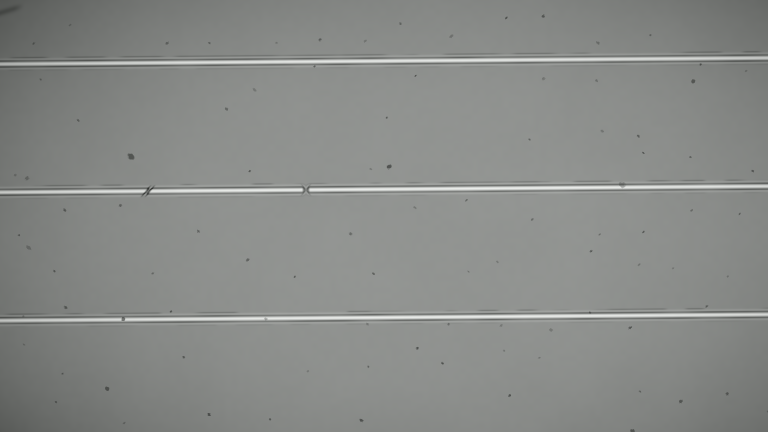
Reproduce this texture procedurally as a WebGL 1 fragment shader.

```glsl
precision highp float;
// Three bright, nearly level channels on a grey, vignetted micrograph.
// Each channel is a profile of ridges over a distance field; two breaks with
// rounded tips interrupt the middle one, and hashed grid cells scatter specks.
uniform vec2 u_resolution;

float hash(vec2 p) {
  vec3 q = fract(p.xyx * vec3(0.1031, 0.1030, 0.0973));
  q += dot(q, q.yzx + 33.33);
  return fract((q.x + q.y) * q.z);
}

float noise(vec2 p) {
  vec2 i = floor(p), f = fract(p);
  f = f * f * (3.0 - 2.0 * f);
  return mix(mix(hash(i), hash(i + vec2(1.0, 0.0)), f.x),
             mix(hash(i + vec2(0.0, 1.0)), hash(i + 1.0), f.x), f.y);
}

// Gaussian ridge, widened and weakened when thinner than a pixel
float ridge(float d, float width, float px) {
  float w = sqrt(width * width + 0.16 * px * px);
  return width / w * exp(-0.5 * d * d / (w * w));
}

// Irregular specks, one at most per grid cell
float specks(vec2 p, float cell, float chance, float small, float large, float px) {
  vec2 id = floor(p / cell) + 17.0;
  float radius = mix(small, large, pow(hash(id + 5.3), 2.0));
  vec2 center = 0.12 + 0.76 * vec2(hash(id + 11.7), hash(id + 29.1));
  vec2 q = (fract(p / cell) - center) * cell;
  q.x += (hash(id + 41.9) - 0.5) * q.y;
  float rough = 0.65 + 0.7 * noise(q / radius * 1.3 + id * 7.0);
  float body = 1.0 - smoothstep(-0.6 * px, 0.6 * px + 0.001, length(q) - radius * rough);
  return body * step(hash(id + 53.3), chance) * mix(0.4, 1.0, hash(id + 67.7));
}

void main() {
  float px = 1.0 / u_resolution.y;
  vec2 p = gl_FragCoord.xy * px;
  vec2 uv = gl_FragCoord.xy / u_resolution;

  // Field, flat in the middle, with vignette and faint mottling
  float vignette = pow(length((uv - vec2(0.55, 0.48)) * vec2(1.0, 0.85)), 3.2);
  float light = 0.577 - 0.76 * vignette;
  light += 0.008 * (noise(p * 9.0) - 0.5) + 0.006 * (noise(p * 70.0) - 0.5);

  // Repeated channels, rising slightly to the right
  float rise = p.y - 0.2579 - 0.0080 * p.x;
  float row = floor(rise / 0.2969 + 0.5);
  float v = rise - row * 0.2969;
  float d = abs(v);
  float marks = 0.0;

  // Breaks in the middle channel: the first slashed, the second crossed
  if (row == 1.0) {
    for (int i = 0; i < 2; i++) {
      float k = float(i);
      float x = p.x - 0.3426 - 0.3657 * k - 0.8 * (1.0 - k) * v;
      float inset = max(mix(0.008, 0.011, k) - abs(x), 0.0);
      d = max(d, length(vec2(inset, v)));
      float slash = ridge(abs(x) - 0.0045, 0.0016, px);
      float cross = ridge(abs(x) - 0.8 * abs(v), 0.0014, px);
      marks += mix(0.26 * slash, 0.15 * cross, k) * (1.0 - smoothstep(0.008, 0.016, abs(v)));
    }
  }

  // Channel profile: core, dark walls, pale fringes, broken outer lines
  float above = step(0.0, v);
  float wear = noise(vec2(p.x * 14.0, row * 9.0 + above * 4.0));
  float dashes = smoothstep(0.25, 0.7, noise(vec2(p.x * 23.0, row * 5.0 + above * 3.0)));
  float glow = 0.36 * ridge(d, 0.0029, px);
  glow -= mix(0.14, 0.27, wear) * ridge(d - 0.0068, 0.0012, px);
  glow += 0.07 * ridge(d - 0.0106, 0.0018, px);
  glow -= mix(0.04, 0.13, above) * dashes * ridge(d - 0.0145, 0.0010, px);
  light += glow * (1.0 - 0.6 * vignette) - marks;

  // Dust: many fine grains and a few larger flakes
  float dust = specks(p, 0.11, 0.55, 0.0016, 0.0034, px);
  dust = max(dust, specks(p + 0.07, 0.27, 0.40, 0.0040, 0.0078, px));
  light = mix(light, 0.23, 0.75 * dust);

  // Smudge in the upper left corner
  float smudge = ridge(p.y - 0.970 - 0.3 * p.x, 0.005, px);
  light -= 0.08 * smudge * (1.0 - smoothstep(0.03, 0.06, p.x));

  vec3 tint = vec3(-0.004, 0.005, -0.005);
  gl_FragColor = vec4(clamp(light + tint, 0.0, 1.0), 1.0);
}
```
